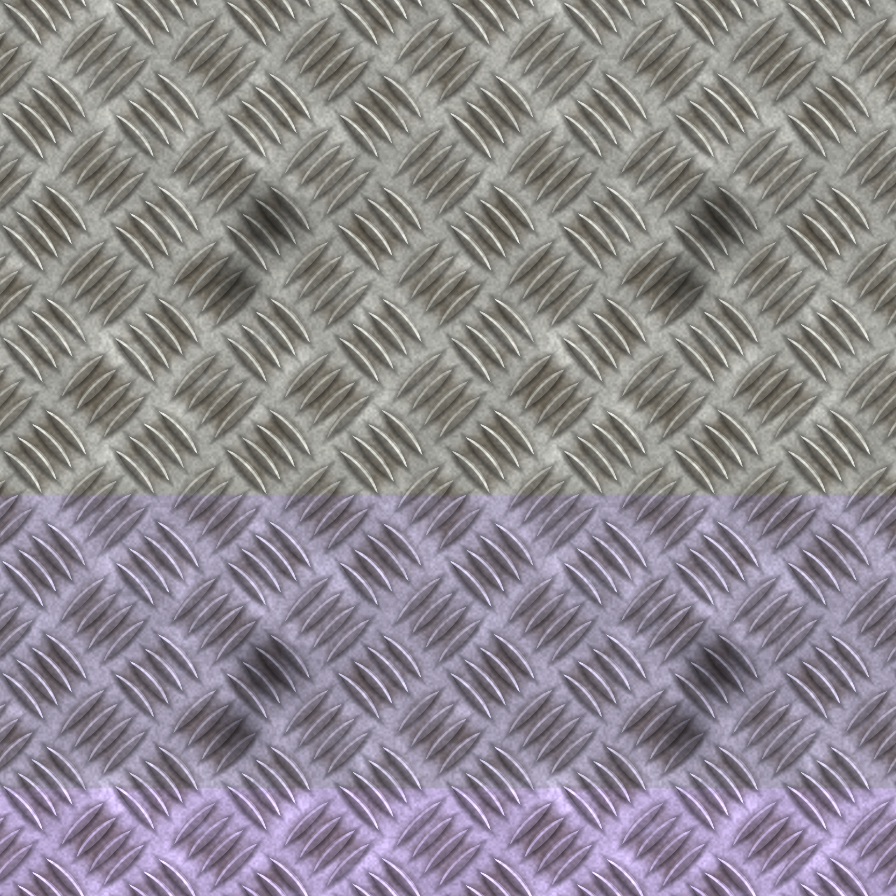
Give the GLSL for this texture, as a Shadertoy shader.

```glsl
#define CELLS 8.0            // repeats across and down
#define WEAR_PERIOD 4.0      // cells before the wear repeats
#define BAR_STEP 0.174       // all bar sizes are in cells
#define BAR_HALF_LENGTH 0.265
#define BAR_HALF_WIDTH 0.05
#define BAR_BOW 0.016
#define CREST_WIDTH 0.013
#define GRAIN 0.26
#define DIRT 0.8
#define LOWER_BAND 0.12      // heights where the tint changes
#define UPPER_BAND 0.448

const vec3 PLATE = vec3(0.645, 0.645, 0.622);
const vec3 BAR = vec3(0.50, 0.495, 0.47);
const vec3 CREST = vec3(0.88, 0.89, 0.86);
const vec3 GRIME = vec3(0.385, 0.35, 0.295);
const vec3 LAVENDER = vec3(1.0, 0.96, 1.14);
const vec3 VIOLET = vec3(1.12, 1.02, 1.33);
const vec2 LIGHT = vec2(0.5, 0.866);

float hash(vec2 p) {
    vec3 q = fract(p.xyx * 0.1031);
    q += dot(q, q.yzx + 33.33);
    return fract((q.x + q.y) * q.z);
}

// Value noise that wraps with the wear period
float noise(vec2 p, float frequency) {
    p *= frequency;
    float period = WEAR_PERIOD * frequency;
    vec2 i = floor(p), f = fract(p);
    f = f * f * (3.0 - 2.0 * f);
    vec2 a = mod(i, period), b = mod(i + 1.0, period);
    return mix(mix(hash(a), hash(vec2(b.x, a.y)), f.x),
               mix(hash(vec2(a.x, b.y)), hash(b), f.x), f.y);
}

float fbm(vec2 p, float frequency) {
    float sum = 0.0, weight = 0.5;
    for (int k = 0; k < 4; k++) {
        sum += weight * noise(p, frequency);
        frequency *= 2.0;
        weight *= 0.5;
    }
    return sum / 0.9375;
}

// Soft round stain, repeated with the wear period
float stain(vec2 p, vec2 centre, float radius) {
    vec2 d = mod(p - centre + 0.5 * WEAR_PERIOD, WEAR_PERIOD) - 0.5 * WEAR_PERIOD;
    return 1.0 - smoothstep(0.0, radius, length(d));
}

// One group of four raised bars per cell
vec3 drawBars(vec3 color, vec2 p, vec2 centre, float angle, float px) {
    vec2 cell = p - centre + 0.5;
    vec2 id = mod(floor(cell), WEAR_PERIOD) + centre * 7.0;
    vec2 local = fract(cell) - 0.5;
    vec2 axis = vec2(cos(angle), sin(angle));
    vec2 normal = vec2(-axis.y, axis.x);
    vec2 q = vec2(dot(local, axis), dot(local, normal));

    // Grime held between the bars
    float spread = length(max(abs(q) - vec2(0.12, 0.2), 0.0));
    float dirt = (1.0 - smoothstep(0.0, 0.2, spread)) * (0.65 + 0.35 * hash(id));
    dirt *= smoothstep(0.1, 0.75, fbm(p, 5.0));
    color = mix(color, GRIME, DIRT * dirt);

    // Curved lens outline of the nearest bar
    float index = clamp(floor(q.y / BAR_STEP) + 0.5, -1.5, 1.5);
    float variation = hash(id * 5.0 + index);
    float x = q.x / (BAR_HALF_LENGTH * (0.94 + 0.1 * variation));
    float profile = 1.0 - x * x;
    float y = q.y - index * BAR_STEP - BAR_BOW * (profile - 0.6);
    float halfWidth = BAR_HALF_WIDTH * profile;
    float d = abs(y) - halfWidth;

    // Contact shadow, deeper on the unlit side
    float side = mix(0.42, 0.12, smoothstep(-0.06, 0.06, y));
    color *= 1.0 - side * (1.0 - smoothstep(0.0, 0.06, d));

    // Rounded body and worn bright crest
    float facing = dot(normal, LIGHT);
    float slope = clamp(y / max(halfWidth, 0.005), -1.0, 1.0);
    vec3 body = BAR * (1.0 + 0.38 * slope * facing + 0.12 * x);
    body = mix(body, GRIME, 0.4 * dirt);
    float crestLine = abs(y - 0.45 * halfWidth);
    float crest = 1.0 - smoothstep(0.3 * CREST_WIDTH, CREST_WIDTH + 0.5 * px, crestLine);
    float polish = (0.3 + 0.7 * facing) * (0.65 + 0.5 * noise(p, 11.0));
    body = mix(body, CREST, clamp(crest * polish, 0.0, 1.0));
    return mix(color, body, 1.0 - smoothstep(-0.5 * px, 0.5 * px, d));
}

void mainImage(out vec4 fragColor, in vec2 fragCoord) {
    vec2 uv = fragCoord / iResolution.xy;
    vec2 p = uv * CELLS;
    float px = CELLS / iResolution.y;

    // Mottled plate with pale scuffs
    vec3 color = PLATE * (0.87 + 0.26 * fbm(p, 2.0));
    color += 0.1 * smoothstep(0.58, 0.8, fbm(p + 1.7, 3.0));

    // Two crossed sets of bars
    color = drawBars(color, p, vec2(0.405, 0.97), radians(-48.0), px);
    color = drawBars(color, p, vec2(0.915, 0.47), radians(45.0), px);

    // Dark stains and fine grain
    float stains = max(stain(p, vec2(2.4, 2.02), 0.55), stain(p, vec2(2.13, 1.48), 0.4));
    color *= 1.0 - 0.42 * stains;
    float grain = 0.6 * noise(p, 48.0) + 0.4 * noise(p, 27.0) - 0.5;
    color *= 1.0 + GRAIN * grain;

    // Tinted horizontal bands
    float edge = 0.5 / iResolution.y;
    vec3 tint = mix(VIOLET, LAVENDER, smoothstep(-edge, edge, uv.y - LOWER_BAND));
    tint = mix(tint, vec3(1.0), smoothstep(-edge, edge, uv.y - UPPER_BAND));
    fragColor = vec4(clamp(color * tint, 0.0, 1.0), 1.0);
}
```
